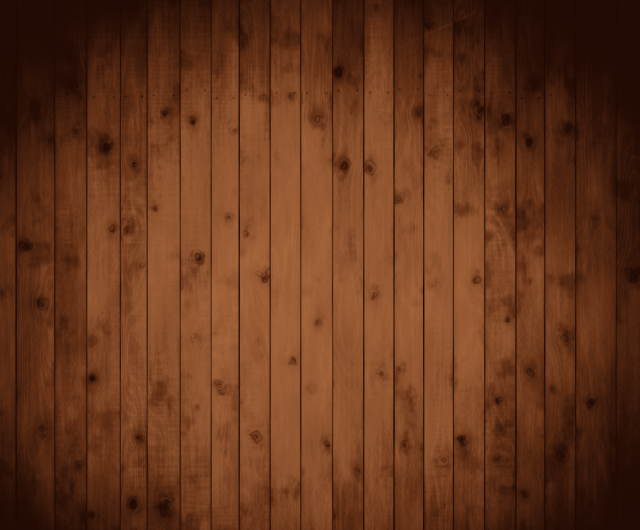
A Shadertoy shader for this texture:

```glsl
// Dark stained wall of upright wooden planks with knots, saw marks and a vignette.

const float PLANKS = 20.98;           // average plank widths across the canvas
const float SEAM_SHIFT = -0.13;       // offset of the seam row, in planks
const float SEAM_SPREAD = 0.30;       // extra widening of the outermost boards
const float SEAM_JITTER = 0.16;
const float SEAM_HALF_WIDTH = 0.024;
const float KNOT_SPACING = 2.9;       // one possible knot per this height
const float KNOT_CHANCE = 0.68;
const float SAW_PERIOD = 0.13;
const float SAW_DEPTH = 0.11;
const float STAIN_DEPTH = 0.62;
const float SMUDGE_DEPTH = 0.30;
const float FIBRE_DEPTH = 0.26;
const float FIGURE_DEPTH = 0.10;
const float NAIL_HEIGHT = 14.3;
const float NAIL_RADIUS = 0.035;
const vec2 LIGHT_CENTRE = vec2(0.48, 0.44);
const vec2 LIGHT_RADIUS = vec2(0.50, 0.56);
const float LIGHT_PEAK = 1.26;
const float LIGHT_FALLOFF = 0.98;
const vec2 SCRATCH_START = vec2(12.8, 15.7);
const vec2 SCRATCH_END = vec2(16.2, 17.25);
const vec3 SEAM_COLOR = vec3(0.11, 0.035, 0.012);
const vec3 DARK_WOOD = vec3(0.13, 0.04, 0.014);
const vec3 MID_WOOD = vec3(0.39, 0.19, 0.085);
const vec3 LIGHT_WOOD = vec3(0.59, 0.35, 0.20);

float hash(vec2 p) {
    return fract(sin(dot(p, vec2(127.1, 311.7))) * 43758.5453);
}

float noise(vec2 p) {
    vec2 i = floor(p), f = fract(p);
    f = f * f * (3.0 - 2.0 * f);
    return mix(mix(hash(i), hash(i + vec2(1, 0)), f.x),
               mix(hash(i + vec2(0, 1)), hash(i + vec2(1, 1)), f.x), f.y);
}

float fbm(vec2 p) {
    float sum = 0.0, gain = 0.5;
    for (int i = 0; i < 4; i++) {
        sum += gain * noise(p);
        p = p * 2.03 + 7.3;
        gain *= 0.5;
    }
    return sum;
}

float seamPosition(float i) {
    float u = (i - 10.5) / 9.5;
    return i + SEAM_SHIFT + SEAM_SPREAD * u * pow(u * u, 7.0)
         + SEAM_JITTER * (hash(vec2(i, 3.7)) - 0.5);
}

// Returns knot darkness; bend is the sideways push on the grain.
float knots(vec2 p, float id, float width, out float bend) {
    float dark = 0.0;
    bend = 0.0;
    float row = floor(p.y / KNOT_SPACING);
    for (float k = -1.0; k <= 1.0; k++) {
        vec2 key = vec2(id, row + k);
        if (hash(key + 5.1) > KNOT_CHANCE) continue;
        vec2 centre = vec2(mix(0.15, 0.85, hash(key + 9.2)) * width,
                           (row + k + hash(key + 2.4)) * KNOT_SPACING);
        float radius = mix(0.09, 0.25, hash(key + 6.6));
        vec2 d = (p - centre) / (radius * vec2(1.0, 1.2));
        float r = length(d) + 0.9 * (noise(p * 7.0 + id) - 0.5);
        float rings = 0.5 + 0.5 * sin(r * 9.0 + id);
        float strength = mix(0.5, 1.2, hash(key + 3.3));
        vec2 core = d - 0.8 * (vec2(hash(key + 1.2), hash(key + 7.9)) - 0.5);
        dark += strength * (0.04 + 0.26 * rings) * (1.0 - smoothstep(0.5, 1.4, r));
        dark += strength * 0.30 * exp(-3.0 * dot(core, core));
        dark += strength * 0.42 * exp(-0.25 * dot(d, d)) * noise(p * 4.0 + id);
        bend -= d.x * radius * 0.9 * exp(-0.3 * dot(d, d));
    }
    return dark;
}

void mainImage(out vec4 fragColor, in vec2 fragCoord) {
    vec2 uv = fragCoord / iResolution.xy;
    float pixel = PLANKS / iResolution.x;
    vec2 p = fragCoord * pixel;

    // Plank bounds
    float id = floor(p.x) - 1.0;
    for (int i = 0; i < 3; i++) if (seamPosition(id + 1.0) <= p.x) id++;
    float left = seamPosition(id), right = seamPosition(id + 1.0);
    float width = right - left;
    vec2 q = vec2(p.x - left, p.y);

    // Vignette, board to board variation, long stains and dark smudges
    vec2 v = (uv - LIGHT_CENTRE) / LIGHT_RADIUS;
    float light = LIGHT_PEAK - LIGHT_FALLOFF * dot(v, v);
    float tone = 0.16 * (hash(vec2(id, 8.3)) - 0.5);
    tone += STAIN_DEPTH * (fbm(vec2(q.x * 1.1, q.y * 0.4) + id * 13.7) - 0.48);
    tone -= SMUDGE_DEPTH * smoothstep(0.52, 0.78, fbm(q * vec2(1.5, 1.0) + id * 23.1));

    // Knots, fibres and thin flowing figure lines
    float bend;
    float knotDark = knots(q, id, width, bend);
    vec2 g = vec2(q.x + bend, q.y);
    tone += FIBRE_DEPTH * (fbm(vec2(g.x * 11.0, g.y * 0.8) + id * 17.0) - 0.47);
    tone += 0.10 * (noise(vec2(g.x * 24.0, g.y * 9.0) + id * 5.0) - 0.5);
    float figure = 0.5 + 0.5 * sin(46.0 * noise(vec2(g.x * 1.7, g.y * 0.28) + id * 9.1));
    tone += FIGURE_DEPTH * (figure * figure * figure - 0.3)
          * smoothstep(0.3, 0.7, noise(vec2(id * 4.3, q.y * 0.3)));

    // Uneven saw marks across some boards
    float sawn = step(0.5, hash(vec2(id, 1.9))) * smoothstep(0.3, 0.75, noise(q * vec2(2.0, 0.6) + id));
    tone += SAW_DEPTH * sawn * (noise(vec2(q.x * 2.5, 2.0 * q.y / SAW_PERIOD)) - 0.5);
    tone -= knotDark;

    // Nail row
    float side = min(abs(q.x - 0.2 * width), abs(q.x - 0.8 * width));
    float nail = length(vec2(side, q.y - NAIL_HEIGHT - 0.3 * (hash(vec2(id, 4.4)) - 0.5)));
    tone -= 0.3 * (1.0 - smoothstep(NAIL_RADIUS - pixel, NAIL_RADIUS + pixel, nail));

    // Faint scratch
    vec2 along = SCRATCH_END - SCRATCH_START, s = p - SCRATCH_START;
    float t = clamp(dot(s, along) / dot(along, along), 0.0, 1.0);
    tone += 0.16 * noise(p * 4.0) * (1.0 - smoothstep(0.0, 0.03 + pixel, length(s - along * t)));

    // Shaded board edges, then soft limits at both ends of the ramp
    float edge = min(q.x, right - p.x);
    tone -= 0.12 * exp(-edge * 16.0);
    tone = light + tone * mix(0.6, 1.0, clamp(light, 0.0, 1.0));
    tone = 0.5 * (tone + sqrt(tone * tone + 0.012));
    tone = min(tone, 0.9) + 0.45 * max(tone - 0.9, 0.0);
    vec3 color = tone < 0.55 ? mix(DARK_WOOD, MID_WOOD, tone / 0.55)
                             : mix(MID_WOOD, LIGHT_WOOD, (tone - 0.55) / 0.45);

    // Seams, fading unevenly along their length
    float nearest = q.x < 0.5 * width ? id : id + 1.0;
    float soft = 0.5 * pixel;
    float seam = 1.0 - smoothstep(SEAM_HALF_WIDTH - soft, SEAM_HALF_WIDTH + soft, edge);
    float depth = mix(0.5, 0.95, hash(vec2(nearest, 7.7))) * mix(0.65, 1.1, noise(vec2(nearest * 5.3, p.y * 0.9)));
    color = mix(color, SEAM_COLOR, seam * min(depth, 1.0));
    fragColor = vec4(color, 1.0);
}
```
